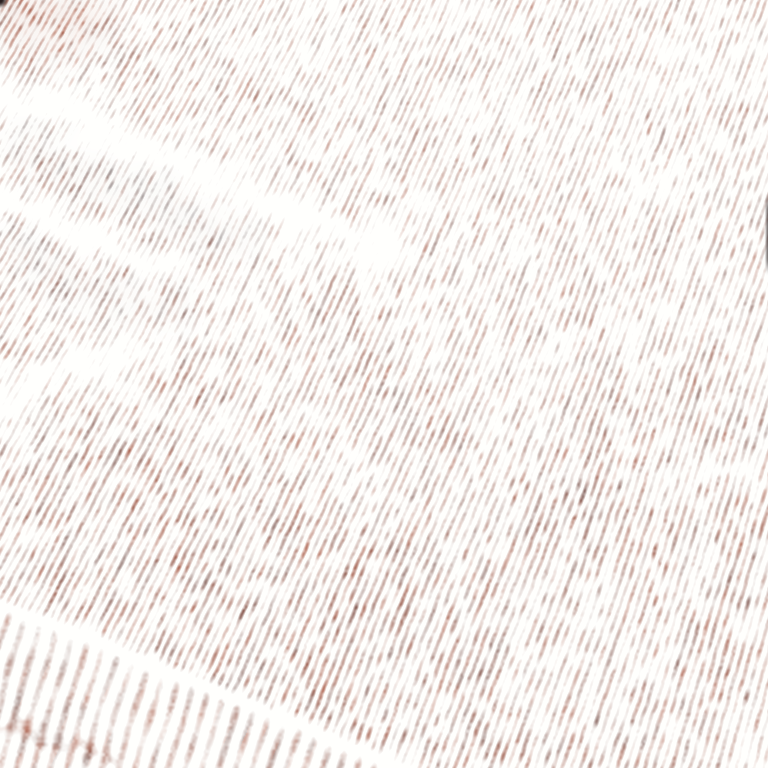
A Shadertoy shader for this texture:

```glsl
// Pale knitted cloth: slanted, broken stitch lines over near-white, faded and
// deepened by soft folds, with a bright hem and wider ribs at the lower left.
// Warped cosine lines, weighted by noise, are clipped to white as if overexposed.

#define LINES 93.0       // stitch lines across the canvas
#define LEAN 0.40        // sideways run of a line per unit of height
#define FAN 0.24         // how much tighter the lines get at the top
#define DASHES 60.0      // dashes along a line per canvas height
#define RIBS 45.0        // ribs across the canvas below the hem
#define RIB_LEAN 0.30    // slant of the ribs
#define INK 0.33         // darkness of the strongest stitch
#define CLIP 0.21        // tone that is still bleached to white
#define WHITE vec3(1.0, 1.0, 0.994)
#define WARM vec3(0.52, 1.0, 1.12)   // light absorbed by rosy yarn
#define COOL vec3(0.94, 1.0, 0.98)   // light absorbed by grey yarn

const float TAU = 6.2831853;

float hash(vec2 p) {
    return fract(sin(dot(p, vec2(12.9898, 78.233))) * 43758.5453);
}

float noise(vec2 p) {
    vec2 i = floor(p), f = fract(p);
    f = f * f * (3.0 - 2.0 * f);
    return mix(mix(hash(i), hash(i + vec2(1, 0)), f.x),
               mix(hash(i + vec2(0, 1)), hash(i + vec2(1, 1)), f.x), f.y);
}

// Random weight that varies smoothly along one line only
float dashNoise(float id, float t) {
    t += 7.0 * hash(vec2(id, 3.7));
    float i = floor(t), f = fract(t);
    return mix(hash(vec2(id, i)), hash(vec2(id, i + 1.0)), f * f * (3.0 - 2.0 * f));
}

// Soft streak around the segment from a to b
float streak(vec2 p, vec2 a, vec2 b, float width) {
    vec2 pa = p - a, ba = b - a;
    float d = length(pa - ba * clamp(dot(pa, ba) / dot(ba, ba), 0.0, 1.0)) / width;
    return exp(-d * d);
}

// Line profile: 1 on the line, 0 between lines
float strand(float phase) {
    return 0.5 + 0.5 * cos(TAU * phase);
}

void mainImage(out vec4 fragColor, in vec2 fragCoord) {
    vec2 uv = fragCoord / iResolution.xy;
    float along = uv.y + LEAN * uv.x;
    vec2 weave = vec2(uv.x - LEAN * uv.y, along);

    // Folds of the cloth, with ragged outlines
    float wobble = 0.03 * (noise(uv * 9.0) - 0.5) + 0.03 * (noise(uv * 31.0) - 0.5);
    vec2 p = uv + vec2(0.0, wobble);
    float lightFold = streak(p, vec2(0.0, 0.88), vec2(0.50, 0.67), 0.030)
                    + streak(p, vec2(0.0, 0.75), vec2(0.22, 0.65), 0.022)
                    + streak(p, vec2(0.0, 0.49), vec2(0.18, 0.55), 0.032);
    lightFold = clamp(lightFold, 0.0, 1.0);
    float darkFold = streak(p, vec2(0.04, 0.82), vec2(0.30, 0.70), 0.038)
                   + 0.8 * streak(p, vec2(0.03, 0.67), vec2(0.22, 0.60), 0.036);
    float corner = streak(p, vec2(0.0, 1.0), vec2(0.10, 0.97), 0.045);

    // Weight of the knit, shared by neighbouring lines
    float weight = mix(1.06, 0.80, smoothstep(0.2, 0.8, uv.y)) * mix(1.05, 0.94, uv.x);
    weight *= 0.82 + 0.36 * noise(weave * vec2(8.0, 17.0));
    weight *= 0.72 + 0.56 * noise(weave * vec2(34.0, 48.0));
    weight += 0.16 * darkFold + 0.25 * corner;
    weight *= 1.0 - 0.72 * lightFold;

    // Fine broken stitches
    float phase = LINES * (uv.x - 0.5 - LEAN * uv.y) * (1.0 + FAN * (uv.y - 0.4));
    phase += 0.8 * noise(uv * 4.0) + 0.15 * noise(uv * 60.0);
    float id = floor(phase + 0.5);
    float dash = smoothstep(0.0, 1.0, dashNoise(id, along * DASHES));
    float grain = 0.72 + 0.56 * noise(uv * 230.0);
    float stitch = strand(phase) * mix(0.32, 1.0, dash) * weight * grain;

    // Wider ribs under the hem
    float ribPhase = RIBS * (uv.x - RIB_LEAN * uv.y) + 0.3 * noise(uv * 14.0);
    float ribId = floor(ribPhase + 0.5);
    float rib = pow(strand(ribPhase), 1.5) * (0.4 + 0.6 * dashNoise(ribId, along * 34.0));
    float hemSide = uv.y - 0.215 + 0.41 * uv.x + 0.2 * wobble;
    float seam = streak(p, vec2(0.0, 0.045), vec2(0.14, 0.005), 0.012);
    rib += 0.7 * seam * noise(uv * 90.0);
    float tone = mix(rib * grain, stitch, smoothstep(-0.012, 0.012, hemSide));
    tone *= 1.0 - 0.9 * exp(-pow(hemSide / 0.012, 2.0));
    float shade = max(tone - CLIP, 0.0) / (1.0 - CLIP);

    // Yarn tint per dash, and a little haze in the hollows
    float grey = 0.65 * dashNoise(id + 91.0, along * 40.0);
    grey = clamp(grey + 0.35 * darkFold - 0.3 * corner, 0.0, 1.0);
    float haze = 0.015 * darkFold * (1.0 - lightFold) + 0.05 * corner;
    vec3 color = WHITE - (INK * shade + haze) * mix(WARM, COOL, grey);

    // Dark gaps at the cloth's border
    float gap = 1.0 - smoothstep(0.002, 0.013, length(uv - vec2(0.0, 1.0)));
    gap = max(gap, 0.6 * smoothstep(0.995, 1.0, uv.x)
                       * (1.0 - smoothstep(0.030, 0.055, abs(uv.y - 0.695))));
    color = mix(color, vec3(0.16, 0.12, 0.12), gap);

    fragColor = vec4(clamp(color, 0.0, 1.0), 1.0);
}
```
